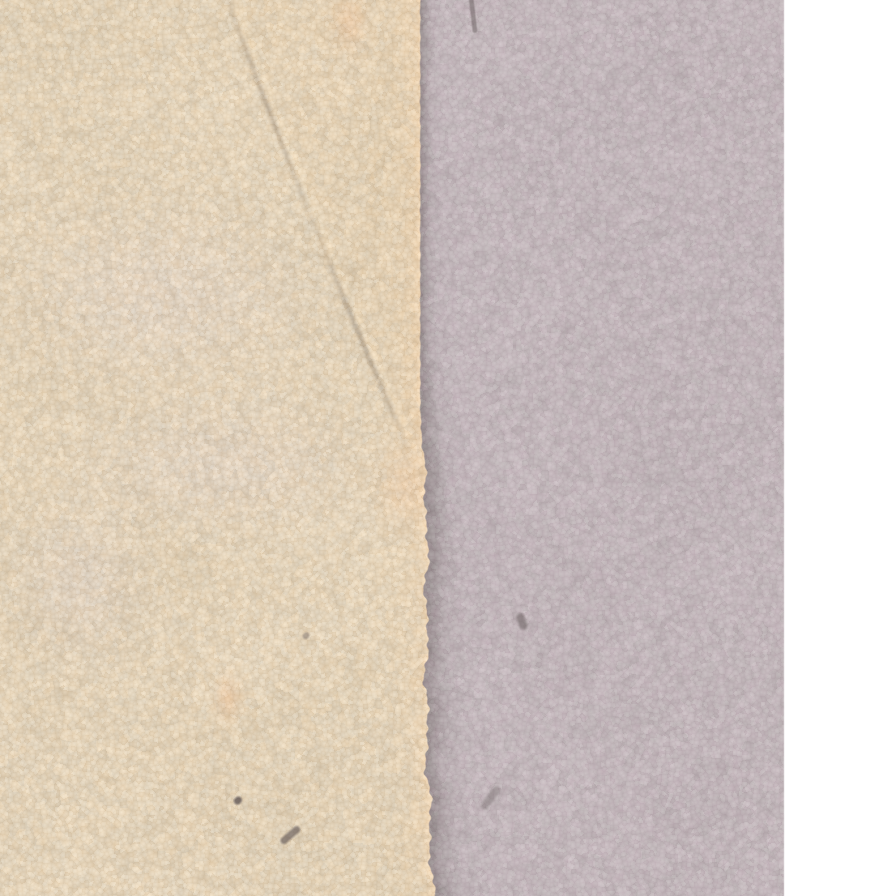
Write a Shadertoy shader that draws this texture.

```glsl
vec3 hash3(vec2 cell) {
    vec3 q = fract(vec3(cell.xyx) * vec3(0.1031, 0.1030, 0.0973));
    q += dot(q, q.yxz + 33.33);
    return fract((q.xxy + q.yzz) * q.zyx);
}

// Cellular noise: x = distance to the nearest seed, y = value of that seed
vec2 cellular(vec2 p) {
    vec2 base = floor(p);
    vec2 nearest = vec2(9.0, 0.0);
    for (int j = -1; j <= 1; j++) {
        for (int i = -1; i <= 1; i++) {
            vec2 cell = base + vec2(i, j);
            vec3 seed = hash3(cell);
            float d = length(cell + seed.xy - p);
            if (d < nearest.x) nearest = vec2(d, seed.z);
        }
    }
    return nearest;
}

// Fibrous grain, centred on zero
float grain(vec2 p, float scale) {
    vec2 c = cellular(p * scale + 40.0);
    return (c.y - 0.5) * 0.75 + (0.48 - c.x) * 0.8;
}

// Slow unevenness built from layered sines, about -1 to 1
float mottle(vec2 p) {
    float sum = 0.0;
    float amp = 0.5;
    for (int i = 0; i < 4; i++) {
        sum += amp * sin(p.x + 1.7 * sin(p.y * 0.8)) * sin(p.y + 1.3 * sin(p.x * 0.7));
        p = mat2(1.5, 1.1, -1.1, 1.5) * p + 2.3;
        amp *= 0.65;
    }
    return sum;
}

float segmentDistance(vec2 p, vec2 a, vec2 b) {
    vec2 ab = b - a;
    return length(p - a - ab * clamp(dot(p - a, ab) / dot(ab, ab), 0.0, 1.0));
}

float softMark(vec2 p, vec2 a, vec2 b, float radius) {
    return 1.0 - smoothstep(radius * 0.3, radius, segmentDistance(p, a, b));
}

float blot(vec2 p, vec2 centre, vec2 size) {
    vec2 q = (p - centre) / size;
    return exp(-dot(q, q));
}

// Torn right side of the paper: straight above, ragged below
float tornEdge(float y) {
    float ragged = 1.0 - smoothstep(0.42, 0.56, y);
    float waves = 0.0020 * sin(y * 66.0 + 1.2) + 0.0014 * sin(y * 121.0 + 0.5);
    float fibres = 0.0007 * sin(y * 310.0) + 0.0004 * sin(y * 570.0 + 2.0);
    return 0.469 + 0.007 * ragged + 0.006 * (1.0 - smoothstep(0.0, 0.2, y))
         + waves * ragged + fibres * (0.5 + ragged);
}

float creaseX(float y) {
    float t = 1.0 - y;
    return 0.254 + 0.365 * t + 0.075 * t * t;
}

vec3 paperColor(vec2 p, float edgeGap, float noise, float tint) {
    vec3 col = vec3(0.877, 0.813, 0.712);
    col += 0.013 * mottle(p * 11.0) * vec3(1.0, 1.0, 1.1);

    // Worn greyish patches and warm stains
    float worn = blot(p, vec2(0.18, 0.67), vec2(0.13, 0.08))
               + blot(p, vec2(0.25, 0.48), vec2(0.12, 0.06))
               + blot(p, vec2(0.09, 0.35), vec2(0.06, 0.07));
    col += worn * vec3(-0.006, 0.0, 0.026);
    float stain = blot(p, vec2(0.254, 0.222), vec2(0.013, 0.022))
                + blot(p, vec2(0.39, 0.975), vec2(0.016, 0.025))
                + 0.6 * blot(p, vec2(0.45, 0.46), vec2(0.025, 0.04));
    col += stain * vec3(0.012, -0.035, -0.06);

    // Crease: dark fold with a light shoulder
    float fold = (p.x - creaseX(p.y)) * 0.92;
    float reach = smoothstep(0.47, 0.54, p.y);
    float depth = 0.65 + 0.35 * sin(p.y * 24.0 - 0.8);
    col -= reach * depth * exp(-pow(fold / 0.0032, 2.0)) * vec3(0.13, 0.13, 0.12);
    col += reach * exp(-pow((fold - 0.007) / 0.004, 2.0)) * vec3(0.025, 0.02, 0.012);
    col += reach * smoothstep(0.0, 0.02, fold) * vec3(0.0, -0.006, -0.012);

    // Warm border and pale torn rim
    col += exp(-edgeGap / 0.018) * vec3(0.022, -0.004, -0.022);
    col += exp(-edgeGap / 0.003) * vec3(0.03, 0.025, 0.02);
    return col + noise * vec3(0.095, 0.10, 0.105) + tint * vec3(0.012, -0.004, -0.022);
}

vec3 backingColor(vec2 p, float edgeGap, float noise, float tint) {
    vec3 col = vec3(0.752, 0.706, 0.722) + 0.008 * mottle(p * 9.0 + 5.0);
    float spread = mix(0.017, 0.009, smoothstep(0.45, 0.7, p.y));
    float shadow = exp(-pow(max(edgeGap, 0.0) / spread, 1.4));
    col -= shadow * vec3(0.15, 0.145, 0.155);
    return col + noise * vec3(0.085, 0.09, 0.088) + tint * vec3(0.010, -0.003, 0.006);
}

void mainImage(out vec4 fragColor, in vec2 fragCoord) {
    vec2 p = fragCoord / iResolution.xy;
    float pixel = 1.0 / iResolution.x;
    float fine = grain(p, 210.0);
    float coarse = grain(p + 0.37, 105.0);
    float noise = 0.75 * fine + 0.45 * coarse;
    float tint = coarse - fine;

    float gap = p.x - tornEdge(p.y);
    vec3 paper = paperColor(p, max(-gap, 0.0), noise, tint);
    vec3 backing = backingColor(p, gap, noise, tint);
    vec3 col = mix(paper, backing, smoothstep(-pixel, pixel, gap));

    // Specks and scratches
    float marks = 0.75 * softMark(p, vec2(0.265, 0.106), vec2(0.266, 0.107), 0.006);
    marks += 0.6 * softMark(p, vec2(0.317, 0.062), vec2(0.331, 0.074), 0.006);
    marks += 0.4 * softMark(p, vec2(0.341, 0.290), vec2(0.342, 0.291), 0.005);
    marks += 0.45 * softMark(p, vec2(0.581, 0.311), vec2(0.584, 0.302), 0.007);
    marks += 0.3 * softMark(p, vec2(0.541, 0.101), vec2(0.554, 0.118), 0.007);
    marks += 0.45 * softMark(p, vec2(0.526, 1.0), vec2(0.530, 0.966), 0.004);
    col = mix(col, vec3(0.36, 0.32, 0.32), marks);

    // Blank margin
    col = mix(col, vec3(1.0), smoothstep(-pixel, pixel, p.x - 0.875));
    fragColor = vec4(clamp(col, 0.0, 1.0), 1.0);
}
```
